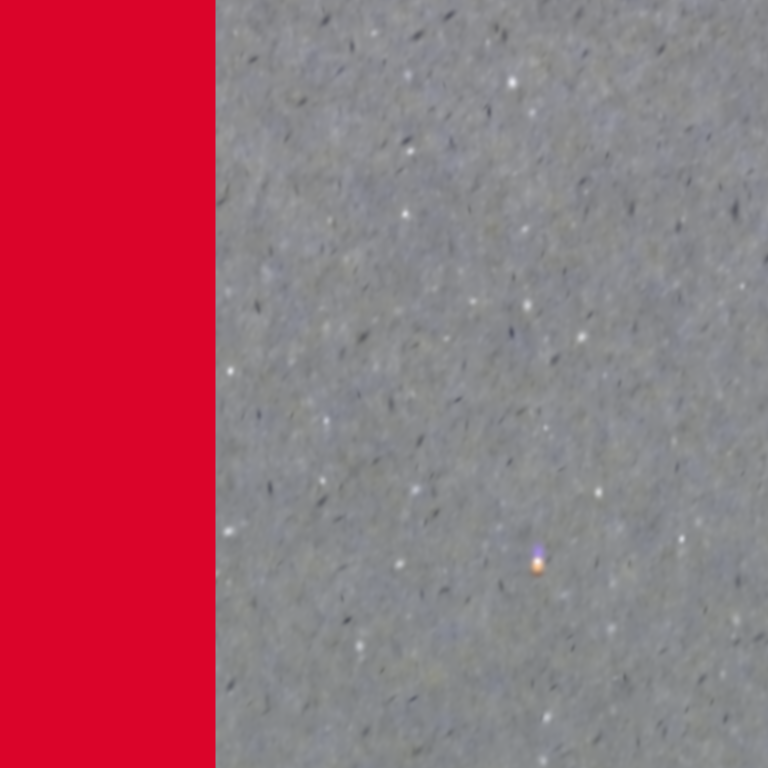
A Shadertoy shader for this texture:

```glsl
// Draws a flat crimson band on the left beside grey, pitted stone with pale flecks and one glint.

const vec3 CRIMSON = vec3(0.86, 0.016, 0.165);
const vec3 STONE_LOW = vec3(0.527, 0.537, 0.545);
const vec3 STONE_HIGH = vec3(0.545, 0.547, 0.562);
const float BAND_EDGE = 0.2806;

vec3 hash3(vec2 cell, float seed) {
    vec3 q = fract(vec3(cell.xyx) * vec3(0.1031, 0.1030, 0.0973) + seed * 0.137);
    q += dot(q, q.yxz + 33.33);
    return fract((q.xxy + q.yzz) * q.zyx);
}

// Soft oval spot: radii across and along an axis leaning right of vertical
float ovalSpot(vec2 offset, vec2 radii, float lean) {
    float c = cos(lean), s = sin(lean);
    vec2 q = vec2(c * offset.x - s * offset.y, s * offset.x + c * offset.y) / radii;
    return exp(-dot(q, q));
}

// Cellular grain: one spot of random sign and strength in each cell
float grain(vec2 p, float cells, vec2 radii, float seed) {
    vec2 g = p * cells, home = floor(g);
    float sum = 0.0;
    for (int j = -1; j <= 1; j++)
    for (int i = -1; i <= 1; i++) {
        vec2 cell = home + vec2(i, j);
        vec3 h = hash3(cell, seed);
        float weight = 2.0 * hash3(cell, seed + 5.0).x - 1.0;
        sum += weight * ovalSpot(g - cell - h.xy, radii, h.z * 1.1 - 0.2);
    }
    return sum;
}

// Sparse flecks: only a given share of the cells holds a spot
float flecks(vec2 p, float cells, vec2 radii, float share, float seed) {
    vec2 g = p * cells, home = floor(g);
    float sum = 0.0;
    for (int j = -1; j <= 1; j++)
    for (int i = -1; i <= 1; i++) {
        vec2 cell = home + vec2(i, j);
        vec3 h = hash3(cell, seed);
        vec3 k = hash3(cell, seed + 9.0);
        float strength = step(k.x, share) * mix(0.35, 1.0, k.y);
        sum += strength * ovalSpot(g - cell - h.xy, radii * mix(0.7, 1.2, k.z), h.z * 1.2 - 0.2);
    }
    return min(sum, 1.0);
}

// Broad drifting tint from layered sines
float drift(vec2 p) {
    return 0.5 * sin(7.0 * p.x + 2.0 * sin(5.0 * p.y))
         + 0.3 * sin(13.0 * p.y - 6.0 * p.x + 1.7)
         + 0.2 * sin(21.0 * p.x + 17.0 * p.y);
}

vec3 stone(vec2 p) {
    vec3 color = mix(STONE_LOW, STONE_HIGH, smoothstep(0.0, 1.0, p.y));
    color += 0.006 * drift(p);

    // Mottling and fine grain, calmer towards the bottom
    float relief = 0.020 * grain(p, 26.0, vec2(0.42, 0.60), 1.0)
                 + 0.034 * grain(p, 62.0, vec2(0.36, 0.58), 2.0)
                 + 0.030 * grain(p, 115.0, vec2(0.40, 0.60), 3.0);
    color += relief * mix(0.8, 1.1, p.y);

    // Faint violet and ochre stains
    color += vec3(-0.008, -0.006, 0.018) * grain(p, 34.0, vec2(0.5), 4.0);

    // Dark pits, then pale mineral flecks
    color -= vec3(0.20, 0.20, 0.18) * flecks(p, 22.0, vec2(0.09, 0.19), 0.13, 6.0);
    color -= 0.10 * flecks(p, 38.0, vec2(0.13, 0.28), 0.12, 7.0);
    color += vec3(0.33, 0.33, 0.34) * flecks(p, 16.0, vec2(0.08, 0.10), 0.11, 8.0);
    color += 0.09 * flecks(p, 34.0, vec2(0.16, 0.22), 0.12, 11.0);
    return color;
}

// Glint with a violet halo above, a white core and a warm foot
vec3 addGlint(vec3 color, vec2 offset) {
    color = mix(color, vec3(0.66, 0.55, 0.94), 0.80 * ovalSpot(offset - vec2(0.001, 0.017), vec2(0.008, 0.012), 0.0));
    color = mix(color, vec3(0.40, 0.28, 0.25), 0.65 * ovalSpot(offset + vec2(0.0, 0.009), vec2(0.008, 0.006), 0.0));
    color = mix(color, vec3(0.99, 0.77, 0.56), 0.95 * ovalSpot(offset, vec2(0.008, 0.009), 0.2));
    return mix(color, vec3(1.0, 0.97, 0.96), 0.9 * ovalSpot(offset - vec2(0.0, 0.006), vec2(0.005), 0.0));
}

void mainImage(out vec4 fragColor, in vec2 fragCoord) {
    vec2 p = fragCoord / iResolution.xy;
    float pixel = 1.0 / iResolution.x;

    vec3 color = addGlint(stone(p), p - vec2(0.700, 0.263));

    // Crimson band with a smooth vertical edge
    float band = 1.0 - smoothstep(BAND_EDGE - pixel, BAND_EDGE + pixel, p.x);
    color = mix(color, CRIMSON, band);

    fragColor = vec4(clamp(color, 0.0, 1.0), 1.0);
}
```
